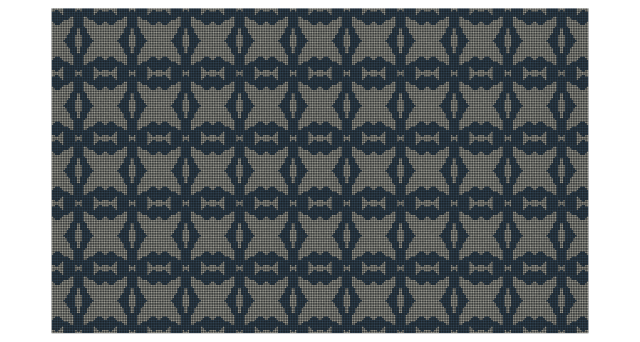
This pattern is drawn by a Shadertoy shader. Its source:

```glsl
// A knitted panel on white: mirrored grey medallions on navy, with spindles
// and bow ties between them. Every motif is tested at stitch centres, giving
// stepped outlines; a box filter over each pixel smooths stitches and edges.

const vec2 PANEL_MIN = vec2(0.0807, 0.0258);   // canvas fractions
const vec2 PANEL_MAX = vec2(0.9193, 0.9757);
const vec2 REPEATS   = vec2(10.0, 5.0);
const vec2 STITCHES  = vec2(32.0, 39.0);       // stitches in one repeat
const vec2 STITCH_RADIUS = vec2(0.45, 0.43);
const float STITCH_VARIATION = 0.10;
const vec3 PAPER = vec3(1.0);
const vec3 GAP   = vec3(0.080, 0.090, 0.100);
const vec3 NAVY  = vec3(0.180, 0.255, 0.315);
const vec3 GREY  = vec3(0.585, 0.585, 0.550);
const int SAMPLES = 5;                         // per pixel side

float hash(vec2 p) {
    return fract(sin(dot(p, vec2(127.1, 311.7))) * 43758.5453);
}

bool inEllipse(vec2 p, vec2 centre, vec2 radius) {
    vec2 q = (p - centre) / radius;
    return dot(q, q) < 1.0;
}

// True where the stitch is grey; lengths are in stitches.
bool isGrey(vec2 stitch) {
    vec2 cell = mod(stitch + 0.5, STITCHES);
    vec2 edge = min(cell, STITCHES - cell);
    float u = edge.x;                          // from the medallion axis
    float a = 0.5 * STITCHES.x - u;            // from the spindle axis
    float b = edge.y;                          // from the band axis
    float v = 0.5 * STITCHES.y - b;            // from the medallion middle

    // Navy ground: bands with lobes, columns swelling around the spindles
    float columnHalf = max(3.3, 8.3 - 0.55 * v + 0.4 * cos(1.6 * v));
    bool navy = b < 5.5 || a < columnHalf
        || inEllipse(vec2(u, b), vec2(3.2, 4.0), vec2(4.2, 5.8))
        || inEllipse(vec2(u, b), vec2(8.3, 3.5), vec2(2.6, 4.0));

    // Grey figures laid on the navy ground
    bool spindle = a + 0.28 * v < 2.5;
    float bowHalf = 1.2 + 0.9 * step(u, 2.0) + 0.8 * max(u - 3.5, 0.0);
    bool bowTie = u < 7.0 && b < bowHalf;
    bool knot = a < 2.0 && b < 0.6 + 0.7 * a;

    return !navy || spindle || bowTie || knot;
}

vec3 knit(vec2 p) {
    vec2 stitch = floor(p);
    vec2 q = (fract(p) - 0.5) / STITCH_RADIUS;
    float thread = 1.0 - smoothstep(0.85, 1.15, length(q));
    float shade = 1.0 + STITCH_VARIATION * (hash(stitch) - 0.5);
    vec3 yarn = isGrey(stitch) ? GREY : NAVY;
    return mix(GAP, yarn * shade, thread);
}

vec3 scene(vec2 uv) {
    vec2 panel = (uv - PANEL_MIN) / (PANEL_MAX - PANEL_MIN);
    bool inside = all(greaterThanEqual(panel, vec2(0.0)))
               && all(lessThan(panel, vec2(1.0)));
    return inside ? knit(panel * REPEATS * STITCHES) : PAPER;
}

void mainImage(out vec4 fragColor, in vec2 fragCoord) {
    vec3 sum = vec3(0.0);
    for (int j = 0; j < SAMPLES; j++) {
        for (int i = 0; i < SAMPLES; i++) {
            vec2 offset = (vec2(i, j) + 0.5) / float(SAMPLES) - 0.5;
            sum += scene((fragCoord + offset) / iResolution.xy);
        }
    }
    fragColor = vec4(sum / float(SAMPLES * SAMPLES), 1.0);
}
```
